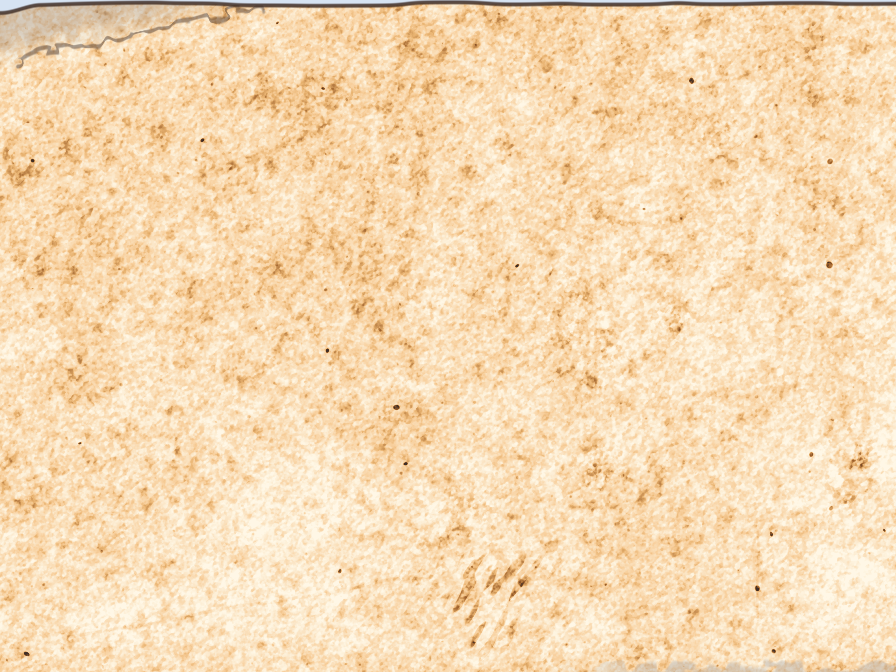
A Shadertoy shader for this texture:

```glsl
// Aged parchment: cream to ochre paper with slanted grain, stains and specks.
// Layers of smooth cellular noise build one "tone" value, which a colour ramp
// turns into paper; a torn top edge and a grey folded corner go over it.

const vec3 WHITE  = vec3(1.00, 0.97, 0.90);
const vec3 CREAM  = vec3(0.99, 0.93, 0.83);
const vec3 PEACH  = vec3(0.98, 0.87, 0.72);
const vec3 TAN    = vec3(0.97, 0.81, 0.61);
const vec3 OCHRE  = vec3(0.91, 0.70, 0.44);
const vec3 RUST   = vec3(0.62, 0.38, 0.17);
const vec3 UMBER  = vec3(0.25, 0.18, 0.15);
const vec3 GREY   = vec3(0.60, 0.57, 0.56);
const vec3 BACKING = vec3(0.84, 0.89, 0.95);

vec3 hash3(vec2 cell) {
    vec3 q = fract(cell.xyx * vec3(0.1031, 0.1030, 0.0973));
    q += dot(q, q.yxz + 33.33);
    return fract((q.xxy + q.yzz) * q.zyx);
}

vec2 rotate(vec2 p, float angle) {
    float c = cos(angle), s = sin(angle);
    return vec2(c * p.x + s * p.y, c * p.y - s * p.x);
}

// Smooth cellular noise, about -1 to 1: nearby cell values blended by distance
float softCells(vec2 p) {
    vec2 base = floor(p), f = p - base;
    float sum = 0.0, total = 0.0;
    for (int y = -1; y <= 1; y++)
    for (int x = -1; x <= 1; x++) {
        vec2 offset = vec2(x, y);
        vec3 h = hash3(base + offset + 71.0);
        vec2 d = offset + h.xy - f;
        float weight = exp(-6.0 * dot(d, d));
        sum += weight * h.z;
        total += weight;
    }
    return 2.0 * sum / total - 1.0;
}

// Soft elliptical patch
float blob(vec2 p, vec2 centre, vec2 radius) {
    vec2 d = (p - centre) / radius;
    return exp(-dot(d, d));
}

// Thin line between two points
float crease(vec2 p, vec2 a, vec2 b, float width) {
    vec2 ab = b - a;
    float t = clamp(dot(p - a, ab) / dot(ab, ab), 0.0, 1.0);
    return 1.0 - smoothstep(0.3 * width, width, length(p - a - t * ab));
}

// Scattered oval dots, at most one in each cell
float specks(vec2 p, float freq, float density, float radius, float pixel) {
    vec2 cell = floor(p * freq);
    vec3 h = hash3(cell + freq), k = hash3(cell + 2.0 * freq);
    vec2 d = rotate((fract(p * freq) - 0.25 - 0.5 * h.xy) / freq, 6.28 * k.x);
    float size = radius * mix(0.6, 1.3, k.y);
    float dist = length(d * vec2(1.0, mix(1.0, 1.7, k.z))) - size;
    return step(h.z, density) * (1.0 - smoothstep(-pixel, 0.7 * pixel, dist));
}

// Brown blots thrown at random, more of them to the right
float stains(vec2 p) {
    float sum = 0.0;
    for (int i = 0; i < 10; i++) {
        vec3 h = hash3(vec2(i, 17)), k = hash3(vec2(i, 43));
        vec2 centre = vec2(1.3 * sqrt(h.x), 0.2 + 0.72 * h.y);
        vec2 radius = mix(0.012, 0.035, k.x) * vec2(1.0, mix(0.8, 1.6, k.y));
        sum += mix(1.6, 0.6, k.x) * blob(p, centre, radius);
    }
    return sum;
}

// Broad pale and dark areas
float wash(vec2 p) {
    float tone = 1.05 + 0.55 * (p.y - 0.45) + 0.6 * softCells(p * 3.3);
    tone -= 0.9 * blob(p, vec2(1.27, 0.24), vec2(0.20, 0.20));
    tone -= 0.6 * blob(p, vec2(1.06, 0.45), vec2(0.13, 0.13));
    tone -= 0.6 * blob(p, vec2(0.66, 0.63), vec2(0.09, 0.12));
    tone -= 0.8 * blob(p, vec2(0.25, 0.09), vec2(0.25, 0.05));
    tone -= 0.4 * blob(p, vec2(0.32, 0.34), vec2(0.22, 0.16));
    tone += 0.5 * blob(p, vec2(1.22, 0.80), vec2(0.07, 0.22));
    return tone + 0.6 * (1.0 - smoothstep(0.0, 0.05, p.y));
}

vec3 paperRamp(float tone) {
    vec3 c = mix(WHITE, CREAM, clamp(tone + 1.0, 0.0, 1.0));
    c = mix(c, PEACH, clamp(tone, 0.0, 1.0));
    c = mix(c, TAN, clamp(tone - 1.0, 0.0, 1.0));
    c = mix(c, OCHRE, clamp(tone - 2.0, 0.0, 1.0));
    c = mix(c, RUST, clamp((tone - 3.0) / 1.8, 0.0, 1.0));
    return mix(c, UMBER, clamp((tone - 4.8) / 1.5, 0.0, 1.0));
}

void mainImage(out vec4 fragColor, in vec2 fragCoord) {
    float pixel = 1.0 / iResolution.y;
    vec2 p = fragCoord * pixel;
    vec2 slanted = rotate(p, 0.75);

    // Mottling and slanted grain
    float medium = softCells(p * 24.0), small = softCells(p * 58.0);
    float grain = 1.2 * softCells(slanted * vec2(150.0, 215.0)) + 0.8 * softCells(p * 310.0);
    vec2 ragged = p + 0.012 * vec2(medium, small);
    float tone = wash(ragged) + 0.45 * softCells(p * 10.0) + 0.45 * medium + 0.55 * small + grain;
    tone += 0.8 * smoothstep(0.45, 0.9, small);

    // Stains, scratches, creases and specks
    tone += stains(ragged) * (1.1 + 0.6 * small + 0.5 * grain);
    float scratch = softCells(rotate(p, 1.0) * vec2(32.0, 120.0));
    tone += 3.2 * smoothstep(0.2, 0.75, scratch) * blob(p, vec2(0.73, 0.11), vec2(0.11, 0.08));
    vec2 wavy = p + 0.003 * softCells(p * 14.0);
    tone += 0.8 * crease(wavy, vec2(0.10, 0.05), vec2(0.60, 0.14), 0.004);
    tone += 0.8 * crease(wavy, vec2(1.13, 0.08), vec2(1.128, 0.22), 0.003);
    tone += 1.8 * specks(p, 36.0, 0.13, 0.0024, pixel);
    tone += 4.5 * specks(p, 11.0, 0.17, 0.0042, pixel);
    vec3 colour = paperRamp(tone);

    // Grey folded corner and grey lower rim
    float fold = smoothstep(-0.01, 0.05, ragged.y - 0.90 - 0.24 * p.x) * (1.0 - smoothstep(0.25, 0.45, p.x));
    float rim = (1.0 - smoothstep(0.004, 0.014, ragged.y)) * smoothstep(0.8, 1.0, p.x);
    colour = mix(colour, GREY, 0.4 * fold + 0.35 * rim);
    colour = mix(colour, UMBER, 0.45 * crease(ragged, vec2(0.02, 0.91), vec2(0.38, 0.99), 0.005));

    // Torn top edge with a dark line and pale backing
    float edge = 0.994 + 0.003 * softCells(vec2(p.x * 9.0, 3.0)) - 0.012 * (1.0 - smoothstep(0.0, 0.06, p.x));
    float above = p.y - edge;
    colour = mix(colour, BACKING, smoothstep(-pixel, pixel, above));
    colour = mix(colour, UMBER, 0.85 * (1.0 - smoothstep(0.0012, 0.0045, abs(above))));
    fragColor = vec4(colour, 1.0);
}
```
